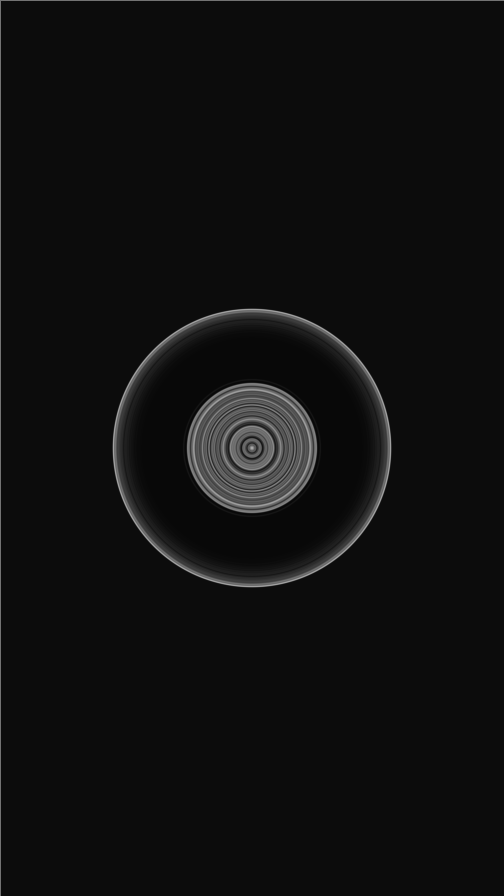
Reproduce this background procedurally as a WebGL 2 fragment shader.

```glsl
#version 300 es
precision highp float;
// Draws a grooved grey disc inside a glowing, finely striped rim on near-black.

uniform vec2 u_resolution;
out vec4 outColor;

// Lengths are fractions of the canvas width.
const float RIM_RADIUS = 0.2765;
const float RIM_LINE = 0.0022;
const float RIM_FALLOFF = 0.017;
const float DISC_RADIUS = 0.1295;
const float HALO_RADIUS = 0.1355;
const float BORDER_WIDTH = 0.0023;
const float GROOVE_FREQ = 150.0;
const float STRIPE_FREQ = 190.0;

const float BACKGROUND = 0.047;
const float HOLLOW = 0.030;
const float DISC_GREY = 0.37;
const float RIM_GLOW = 0.40;
const float RIM_BRIGHT = 0.62;
const float BORDER_GREY = 0.45;
const int SAMPLES = 3;

float hash(float n) {
  return fract(sin(n * 127.1 + 3.7) * 4375.85);
}

// One-dimensional gradient noise, roughly -1 to 1.
float gradientNoise(float x) {
  float cell = floor(x);
  float f = x - cell;
  float a = (hash(cell) * 2.0 - 1.0) * f;
  float b = (hash(cell + 1.0) * 2.0 - 1.0) * (f - 1.0);
  return 2.0 * mix(a, b, f * f * f * (f * (f * 6.0 - 15.0) + 10.0));
}

// Soft line of the given half width around a radius.
float ringLine(float r, float radius, float width) {
  float d = (r - radius) / width;
  return exp(-d * d);
}

// Concentric grooves: fine and broad noise plus a few deep cuts.
float discShade(float r) {
  float fine = gradientNoise(r * GROOVE_FREQ * 2.0);
  float medium = gradientNoise(r * GROOVE_FREQ + 17.0);
  float broad = gradientNoise(r * GROOVE_FREQ * 0.3 + 41.0);
  float shade = DISC_GREY + 0.22 * fine + 0.26 * medium + 0.10 * broad;
  float cuts = ringLine(r, 0.083, 0.0016) + ringLine(r, 0.047, 0.0022)
             + ringLine(r, 0.021, 0.0020) + ringLine(r, 0.010, 0.0018);
  shade *= 1.0 - 0.75 * min(cuts, 1.0);
  shade += 0.22 * ringLine(r, DISC_RADIUS - 0.0015, 0.0016);
  shade += 0.35 * ringLine(r, 0.0, 0.004);
  return clamp(shade, 0.04, 0.8);
}

// Glow that climbs toward the rim, broken into thin stripes.
float rimShade(float r) {
  float depth = max(RIM_RADIUS - r, 0.0);
  float stripes = 1.0 + 0.55 * gradientNoise(r * STRIPE_FREQ)
                + 0.35 * gradientNoise(r * STRIPE_FREQ * 2.0 + 9.0);
  float glow = RIM_GLOW * exp(-depth / RIM_FALLOFF) * stripes;
  glow *= smoothstep(0.070, 0.030, depth);
  return glow + (RIM_BRIGHT - RIM_GLOW) * ringLine(depth, 0.0015, RIM_LINE);
}

float shadeAt(vec2 p, vec2 size, float px) {
  float r = length(p - 0.5 * size);
  float inner = HOLLOW + rimShade(r);
  inner += 0.06 * ringLine(r, HALO_RADIUS, 0.0015);
  inner = mix(inner, discShade(r), smoothstep(px, -px, r - DISC_RADIUS));
  float shade = mix(BACKGROUND, inner, smoothstep(px, -px, r - RIM_RADIUS));

  // Hairline along the left and top borders.
  float border = min(p.x, size.y - p.y);
  return mix(shade, BORDER_GREY, 1.0 - step(BORDER_WIDTH, border));
}

void main() {
  float px = 1.0 / u_resolution.x;
  vec2 size = u_resolution * px;
  float sum = 0.0;

  // Average a small grid of samples to smooth the grooves.
  for (int j = 0; j < SAMPLES; j++) {
    for (int i = 0; i < SAMPLES; i++) {
      vec2 offset = (vec2(i, j) + 0.5) / float(SAMPLES) - 0.5;
      sum += shadeAt((gl_FragCoord.xy + offset) * px, size, 0.5 * px);
    }
  }
  outColor = vec4(vec3(sum / float(SAMPLES * SAMPLES)), 1.0);
}
```
